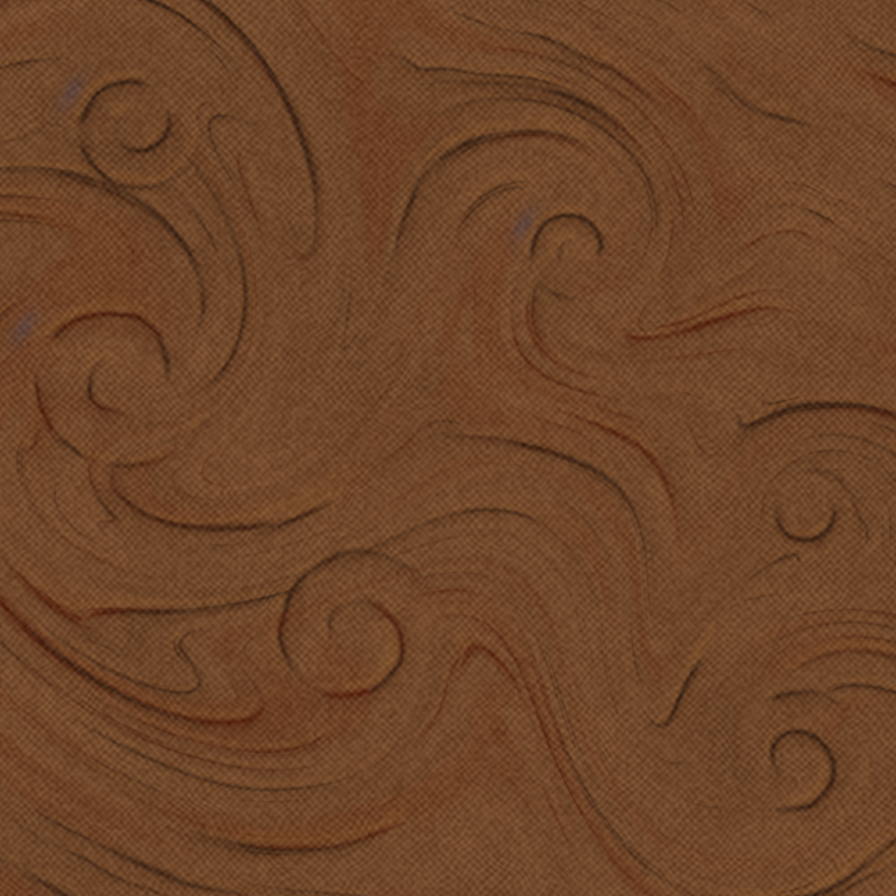
Reproduce this texture procedurally as a WebGL 2 fragment shader.

```glsl
#version 300 es
precision highp float;
// Brown relief of carved swirls on a woven ground. Slanted bands are twisted
// around scattered vortices; their contours become short tapered creases with a
// lit and a shaded side, each vortex holds a curl, and a weave covers all.
uniform vec2 u_resolution;
out vec4 fragColor;

const float TAU = 6.28319;
const int VORTICES = 6;
const vec2 LIGHT = vec2(-0.5, 0.87);

float hash(vec2 p) {
  vec3 q = fract(p.xyx * vec3(0.1031, 0.103, 0.0973));
  q += dot(q, q.yzx + 33.33);
  return fract((q.x + q.y) * q.z);
}

float noise(vec2 p) {
  vec2 i = floor(p), f = fract(p);
  f = f * f * (3.0 - 2.0 * f);
  return mix(mix(hash(i), hash(i + vec2(1, 0)), f.x),
             mix(hash(i + vec2(0, 1)), hash(i + vec2(1, 1)), f.x), f.y);
}

float fbm(vec2 p) {
  return 0.55 * noise(p) + 0.3 * noise(p * 2.1 + 7.0) + 0.15 * noise(p * 4.3 + 19.0);
}

vec2 rotate(vec2 p, float a) {
  float c = cos(a), s = sin(a);
  return vec2(c * p.x - s * p.y, s * p.x + c * p.y);
}

// Vortex centre in xy, reach in z, spread by low-discrepancy steps
vec3 vortex(int i) {
  float k = float(i);
  return vec3(fract(vec2(0.13, 0.58) + k * vec2(0.755, 0.57)),
              0.1 + 0.14 * fract(0.95 + k * 0.618));
}

// Coordinates along (x) and across (y) the twisted bands
vec2 flow(vec2 p) {
  for (int i = 0; i < VORTICES; i++) {
    vec3 v = vortex(i);
    vec2 d = p - v.xy;
    float spin = (i % 2 == 0) ? 2.7 : -2.3;
    p = v.xy + rotate(d, spin * exp(-dot(d, d) / (v.z * v.z)));
  }
  vec2 q = rotate(p, 0.48);
  q.y += 0.1 * noise(q * vec2(2.5, 4.0) + 3.0) + 0.025 * noise(q * vec2(9.0, 14.0));
  q.y += 0.007 * noise(q * vec2(26.0, 40.0) + 5.0);
  return q;
}

// Dark line (x), lit edge (y) and soft shade (z) at signed distance s
vec3 crease(float s, float width, float lit) {
  float t = s / width * (lit < 0.0 ? -1.0 : 1.0);
  float line = exp(-t * t);
  float edge = exp(-0.35 * (t - 2.6) * (t - 2.6)) * abs(lit);
  float shade = exp(-abs(t) * 0.25) * smoothstep(1.0, -2.0, t);
  return vec3(line, edge, shade);
}

// Short interrupted creases on the contours of the bands
vec3 bandCreases(vec2 q, vec2 slope, float count, float span, float width, float cover) {
  float h = q.y * count, id = floor(h + 0.5), f = h - id;
  float steep = max(length(slope), 0.2);
  float stroke = smoothstep(1.0 - cover, 1.35 - cover,
                            noise(vec2(q.x * span + id * 3.7, id * 7.3)));
  float worn = 0.45 + 0.55 * smoothstep(0.25, 0.65, noise(q * vec2(28.0, 60.0)));
  float apart = smoothstep(0.5, 0.28, abs(f));
  vec3 c = crease(f / (count * steep), width * (0.35 + 0.65 * stroke),
                  dot(slope, LIGHT) / steep);
  return c * stroke * worn * apart;
}

// Spiral curl with about one and a half turns
vec3 curl(vec2 d, float pitch, float handed) {
  float r = length(d), turn = handed * atan(d.y, d.x) / TAU;
  float rough = 0.12 * noise(d * 40.0 + 50.0);
  float f = fract(r / pitch - turn + rough + 0.5) - 0.5;
  float inside = smoothstep(0.3, 0.6, r / pitch) * smoothstep(1.95, 1.5, r / pitch);
  float stroke = inside * smoothstep(0.2, 0.6, noise(d * 22.0 + pitch * 900.0));
  return crease(f * pitch, 0.0034, dot(d, LIGHT) / max(r, 0.001))
         * stroke * smoothstep(0.5, 0.3, abs(f));
}

// Irregular thread pattern, about -1 to 1
float weave(vec2 p) {
  vec2 w = p + 0.006 * vec2(noise(p * 45.0), noise(p * 45.0 + 31.0));
  vec2 s = sin(w * TAU * 104.0);
  float wear = 0.6 + 0.6 * noise(p * 30.0 + 70.0);
  return 0.72 * s.x * s.y * wear + 1.1 * (noise(p * 250.0) - 0.5);
}

void main() {
  vec2 p = gl_FragCoord.xy / min(u_resolution.x, u_resolution.y);
  float e = 0.0015;
  vec2 q = flow(p);
  vec2 slope = (vec2(flow(p + vec2(e, 0)).y, flow(p + vec2(0, e)).y) - q.y) / e;

  // Relief from bands, then curls that clear the bands around them
  vec3 relief = bandCreases(q, slope, 11.0, 7.0, 0.0038, 0.6)
              + 0.7 * bandCreases(q + 0.37, slope, 21.0, 10.0, 0.0025, 0.5)
              + 0.5 * bandCreases(q + 0.71, slope, 37.0, 18.0, 0.0019, 0.45);
  float violet = 0.0;
  for (int i = 0; i < VORTICES; i++) {
    vec3 v = vortex(i);
    vec2 d = p - v.xy;
    float pitch = v.z * 0.26;
    relief *= smoothstep(1.2, 2.1, length(d) / pitch);
    relief += curl(d, pitch, (i % 2 == 0) ? 1.0 : -1.0);
    vec2 spot = rotate(d - pitch * vec2(-1.7, 0.9), -1.0) / vec2(0.022, 0.009);
    violet += exp(-dot(spot, spot)) * float((i + 1) % 2);
  }
  relief = min(relief, 1.0);

  // Ground tones: broad patches and streaks along the bands
  float patches = fbm(p * 5.0 + 11.0);
  float streaks = fbm(q * vec2(9.0, 42.0));
  float rust = smoothstep(0.52, 0.78, fbm(q * vec2(6.0, 20.0) + 23.0));
  vec3 color = mix(vec3(0.42, 0.267, 0.158), vec3(0.46, 0.297, 0.176), patches);
  color += (streaks - 0.5) * vec3(0.055, 0.045, 0.03);
  color = mix(color, vec3(0.435, 0.235, 0.125), 0.5 * rust);

  // Shade, lit edge and crease line
  float redness = max(rust, smoothstep(0.5, 0.7, noise(q * vec2(5.0, 9.0) + 41.0)));
  vec3 lineColor = mix(vec3(0.23, 0.135, 0.08), vec3(0.34, 0.13, 0.055), redness);
  color = mix(color, vec3(0.345, 0.2, 0.11), 0.5 * relief.z);
  color = mix(color, vec3(0.53, 0.34, 0.175), 0.45 * relief.y);
  color = mix(color, lineColor, 0.85 * relief.x);
  color = mix(color, vec3(0.36, 0.27, 0.27), 0.7 * min(violet, 1.0));

  color += weave(p) * vec3(0.056, 0.05, 0.04);
  fragColor = vec4(color, 1.0);
}
```
